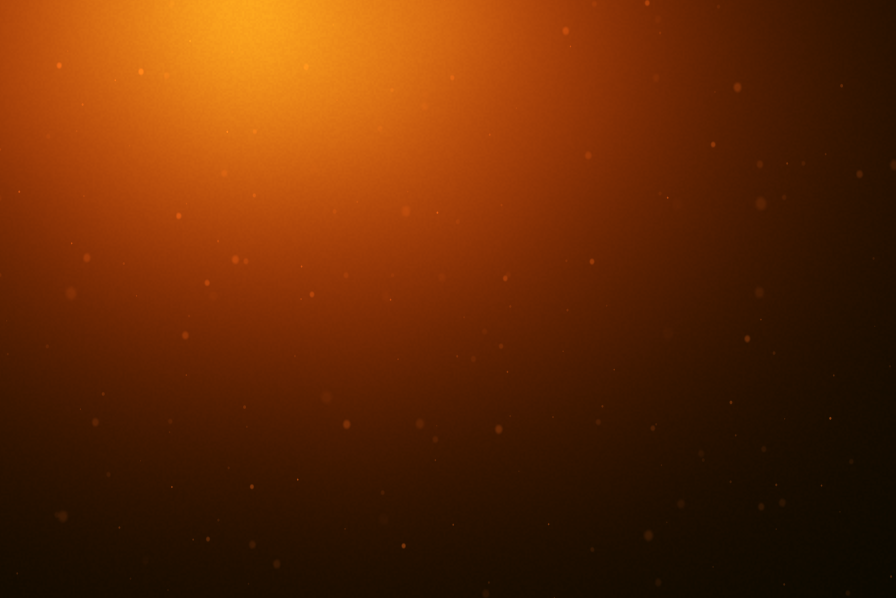
Write a WebGL 1 fragment shader that draws this background.

```glsl
precision highp float;
// Warm amber light falling from the upper left into darkness, with drifting dust.

uniform vec2 u_resolution;

float hash(vec2 p) {
  vec3 q = fract(vec3(p.xyx) * vec3(0.1031, 0.1030, 0.0973));
  q += dot(q, q.yzx + 33.33);
  return fract((q.x + q.y) * q.z);
}

float valueNoise(vec2 p) {
  vec2 cell = floor(p);
  vec2 f = fract(p);
  f = f * f * (3.0 - 2.0 * f);
  float low = mix(hash(cell), hash(cell + vec2(1.0, 0.0)), f.x);
  float high = mix(hash(cell + vec2(0.0, 1.0)), hash(cell + 1.0), f.x);
  return mix(low, high, f.y);
}

// Light level to colour: near black, rust, orange, amber
vec3 amberRamp(float light) {
  float green = 0.02 + 0.29 * light + 0.36 * pow(light, 5.0);
  return vec3(light, green, 0.12 * light * light * light);
}

// One scattered mote per occupied grid cell
float dustLayer(vec2 p, float cells, float radius, float seed) {
  vec2 grid = p * cells;
  vec2 id = floor(grid) + seed;
  vec2 center = 0.2 + 0.6 * vec2(hash(id + 7.3), hash(id + 19.7));
  vec2 offset = (fract(grid) - center) / cells;
  float size = radius * mix(0.6, 1.1, hash(id + 31.1));
  float edge = max(size * 0.6, 1.0 / u_resolution.y);
  float disc = 1.0 - smoothstep(size - edge, size + edge * 0.5, length(offset * vec2(1.1, 0.9)));
  float strength = mix(0.2, 1.0, pow(hash(id + 43.9), 3.0));
  return disc * strength * step(hash(id + 57.1), 0.42);
}

void main() {
  vec2 uv = gl_FragCoord.xy / u_resolution;
  vec2 p = gl_FragCoord.xy / u_resolution.y;

  // Broad glow centered on the top edge, leaning right as it falls
  float depth = 1.0 - uv.y;
  float across = uv.x - 0.29 - 0.08 * depth;
  float light = 0.035 + 0.935 * exp(-depth * depth / 0.40 - across * across * 4.0);

  // Faint haze and fine grain
  light *= 1.0 + 0.04 * (valueNoise(p * 5.0) - 0.5);
  light += 0.018 * (valueNoise(p * 300.0) - 0.5);
  vec3 color = amberRamp(clamp(light, 0.0, 1.0));

  // Dust, from large faint discs to small bright sparks
  for (int i = 0; i < 4; i++) {
    float k = float(i);
    float dust = dustLayer(p + 0.37 * k, 5.0 + 2.0 * k, 0.010 - 0.0026 * k, 13.0 * k);
    color += vec3(0.75, 0.33, 0.09) * dust * (0.16 + 0.16 * k) * (1.0 - 0.6 * light);
  }

  gl_FragColor = vec4(color, 1.0);
}
```
